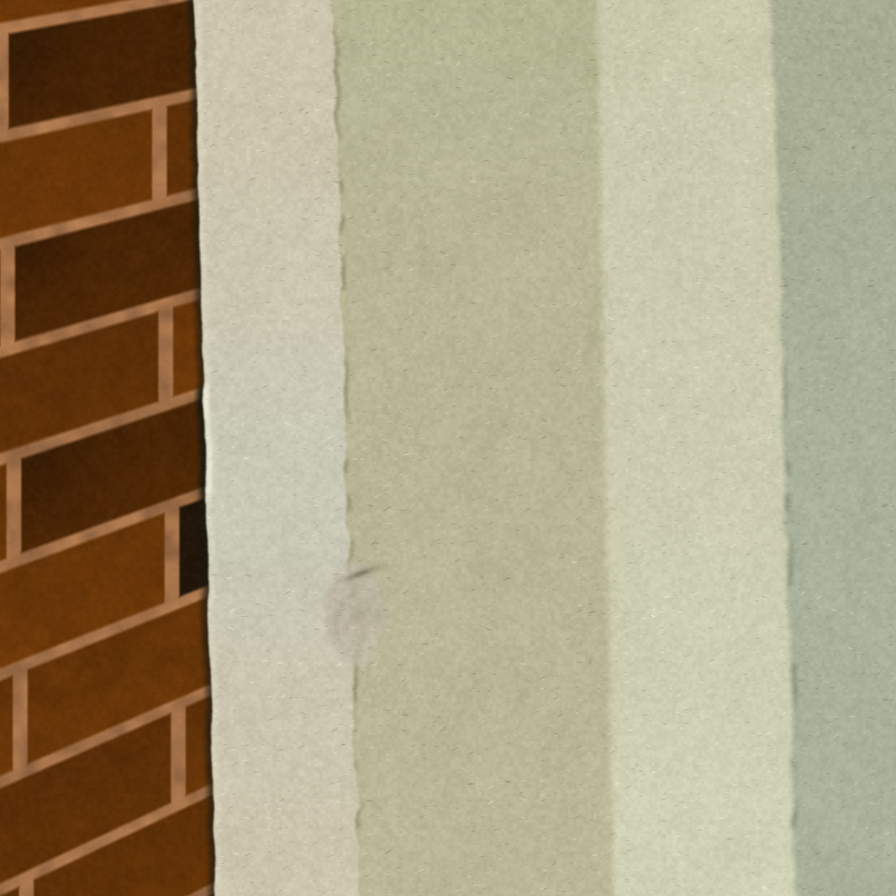
A WebGL 1 fragment shader for this texture:

```glsl
precision highp float;
// A brick wall in perspective, seen beside painted plaster in four vertical bands.
// Bricks come from a converging row coordinate; the bands are split by ragged,
// leaning edges and overlaid with value noise, grain and scattered paint flecks.

uniform vec2 u_resolution;

#define BRICK_EDGE vec2(0.2165, 0.024)
#define CREAM_EDGE vec2(0.3700, 0.031)
#define OLIVE_EDGE vec2(0.6670, 0.017)
#define PALE_EDGE vec2(0.8620, 0.026)
#define MORTAR_HALF 0.058
#define JOINT_HALF 0.0083
#define JOINT_STEP 0.173
#define RAGGED 0.0065
#define GRAIN 0.036
#define FLECK_LAYERS 3
#define PATCH_CENTER vec2(0.397, 0.683)
#define MORTAR_COLOR vec3(0.62, 0.43, 0.28)

float hash(vec2 p) {
  vec3 q = fract(vec3(p.xyx) * 0.1031);
  q += dot(q, q.yzx + 33.33);
  return fract((q.x + q.y) * q.z);
}

float noise(vec2 p) {
  vec2 i = floor(p), f = fract(p);
  f = f * f * (3.0 - 2.0 * f);
  return mix(mix(hash(i), hash(i + vec2(1, 0)), f.x),
             mix(hash(i + vec2(0, 1)), hash(i + vec2(1, 1)), f.x), f.y);
}

float fbm(vec2 p) {
  float sum = 0.0, amp = 0.5;
  for (int i = 0; i < 4; i++) {
    sum += amp * noise(p);
    p = p * 2.07 + 17.3;
    amp *= 0.5;
  }
  return sum;
}

// Signed horizontal distance to a leaning edge, positive on its right
float edgeDistance(vec2 p, vec2 edge, float rough, float seed) {
  float wobble = fbm(vec2(seed, p.y * 38.0)) - 0.47;
  return p.x - edge.x - edge.y * p.y - wobble * rough;
}

// Short tilted strokes, light or dark, one candidate in each cell
float flecks(vec2 p) {
  float sum = 0.0;
  for (int i = 0; i < FLECK_LAYERS; i++) {
    float k = float(i);
    vec2 q = p * (52.0 + 23.0 * k) + k * 41.0;
    vec2 cell = floor(q);
    float r = hash(cell + 7.0);
    vec2 d = fract(q) - 0.3 - 0.4 * vec2(hash(cell + 19.0), hash(cell + 53.0));
    d.y += d.x * (hash(cell + 71.0) - 0.35);
    float body = 1.0 - smoothstep(0.3, 1.0, length(d / vec2(0.13 + 0.15 * r, 0.09)));
    float tone = hash(cell + 97.0) > 0.52 ? 0.8 : -1.0;
    sum += body * tone * smoothstep(0.5, 1.0, r);
  }
  return sum;
}

vec3 brickWall(vec2 p, float soft) {
  // Rows converge towards the right
  float pitch = 0.12005 - 0.0365 * p.x;
  float course = (p.y - 0.0326 + 0.182 * p.x) / pitch;
  float row = floor(course);
  float odd = mod(row, 2.0);
  float x = p.x - 0.0015 - 0.0035 * row - JOINT_STEP * odd;
  float column = floor(x / (2.0 * JOINT_STEP));
  float jointGap = abs(x - floor(x / (2.0 * JOINT_STEP) + 0.5) * 2.0 * JOINT_STEP);
  float v = fract(course);
  float bedGap = min(v, 1.0 - v);

  // Upper even bricks are burnt darker, most of all at the left corner
  float burnt = (1.0 - odd) * (1.0 - smoothstep(4.5, 5.5, row)) * step(0.0, column);
  vec3 color = mix(vec3(0.39, 0.20, 0.032), vec3(0.29, 0.145, 0.022), burnt);
  color *= 0.93 + 0.14 * hash(vec2(row + 11.0, column + 5.0));
  color *= 1.0 - burnt * 0.28 * (1.0 - smoothstep(0.0, 0.14, x)) * (1.0 - v);
  color *= 0.86 + 0.18 * fbm(p * 45.0) + 0.09 * v;
  float sliver = odd * step(0.0, column) * step(4.5, row) * step(row, 5.5);
  color = mix(color, vec3(0.13, 0.085, 0.035), sliver);

  float bed = 1.0 - smoothstep(MORTAR_HALF - 0.025, MORTAR_HALF + 0.025, bedGap);
  float joint = 1.0 - smoothstep(JOINT_HALF - soft, JOINT_HALF + soft, jointGap);
  vec3 mortar = MORTAR_COLOR * (0.89 + 0.25 * noise(p * 60.0));
  return mix(color, mortar, max(bed, joint));
}

vec3 plaster(vec2 p, float soft) {
  float middle = exp(-pow((p.y - 0.55) / 0.2, 2.0));
  vec3 cream = mix(vec3(0.80, 0.77, 0.68), vec3(0.785, 0.785, 0.71), middle);
  vec3 olive = mix(vec3(0.715, 0.71, 0.575), vec3(0.73, 0.715, 0.59), p.y);
  vec3 pale = mix(vec3(0.795, 0.785, 0.675), vec3(0.81, 0.815, 0.705), p.y);
  vec3 sage = mix(vec3(0.66, 0.675, 0.575), vec3(0.665, 0.695, 0.605), smoothstep(0.0, 0.5, p.y));

  float a = edgeDistance(p, CREAM_EDGE, RAGGED * 1.6, 3.0);
  float b = edgeDistance(p, OLIVE_EDGE, RAGGED, 23.0);
  float c = edgeDistance(p, PALE_EDGE, RAGGED * 1.3, 47.0);
  vec3 color = mix(cream, olive, smoothstep(-soft, soft, a));
  color = mix(color, pale, smoothstep(-0.007, 0.007, b));
  color = mix(color, sage, smoothstep(-0.005, 0.005, c));

  // Broken shadows under the paint edges
  float nicks = smoothstep(0.4, 0.8, noise(vec2(5.0, p.y * 48.0)));
  color -= 0.10 * nicks * exp(-pow((a - 0.003) / 0.003, 2.0));
  color -= 0.09 * nicks * smoothstep(0.25, 0.6, p.y) * exp(-pow((c - 0.003) / 0.004, 2.0));

  // Scraped oval with a dark crease across its top
  vec2 d = p - PATCH_CENTER;
  float oval = length(d / vec2(0.035, 0.063)) + 0.45 * (fbm(p * 42.0) - 0.47);
  vec3 scrape = vec3(0.735, 0.705, 0.63) + 0.07 * (noise(vec2(p.x * 110.0 + p.y * 40.0, p.y * 35.0)) - 0.5);
  color = mix(color, scrape, 0.9 * (1.0 - smoothstep(0.78, 1.08, oval)));
  vec2 crease = vec2(d.x - 0.007, d.y + 0.041 + 0.35 * d.x);
  color -= 0.2 * exp(-dot(crease / vec2(0.018, 0.004), crease / vec2(0.018, 0.004)));

  color += 0.035 * (fbm(p * vec2(24.0, 17.0)) - 0.47);
  color += 0.07 * flecks(p);
  return color;
}

void main() {
  vec2 p = gl_FragCoord.xy / u_resolution;
  p.y = 1.0 - p.y;
  float soft = max(0.002, 0.8 / min(u_resolution.x, u_resolution.y));
  float side = edgeDistance(p, BRICK_EDGE, RAGGED * 0.8, 61.0);

  // Contact shadow on the brick and a chipped white rim on the plaster
  float chip = smoothstep(0.42, 0.44, p.y) * (1.0 - smoothstep(0.54, 0.57, p.y));
  vec3 brick = brickWall(p, soft);
  brick = mix(brick, vec3(0.10, 0.10, 0.065), (0.65 + 0.3 * chip) * smoothstep(-0.012, -0.001, side));
  vec3 wall = plaster(p, soft);
  wall += (0.035 + 0.075 * chip) * exp(-pow((side - 0.004) / 0.004, 2.0));

  float onWall = smoothstep(-soft, soft, side);
  vec3 color = mix(brick, wall, onWall);
  color += GRAIN * mix(0.5, 1.0, onWall) * (noise(p * 310.0) + noise(p * 170.0) - 1.0);
  gl_FragColor = vec4(clamp(color, 0.0, 1.0), 1.0);
}
```
